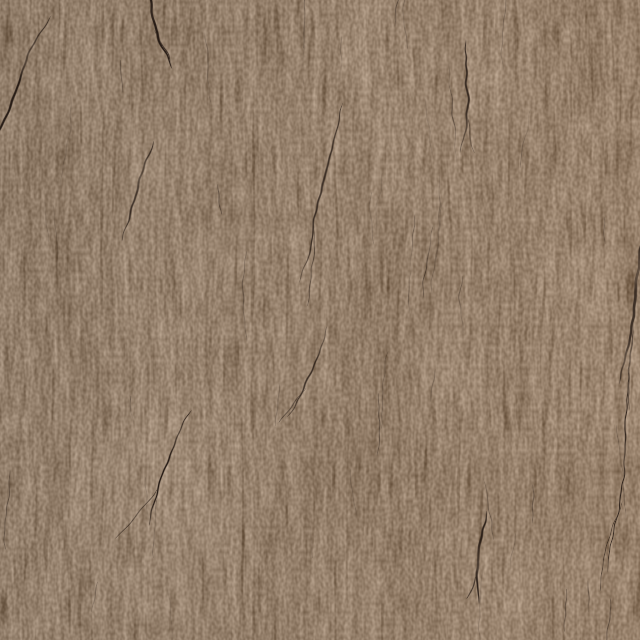
Reproduce this texture procedurally as a WebGL 2 fragment shader.

```glsl
#version 300 es
precision highp float;

uniform vec2 u_resolution;
out vec4 fragColor;

float hash(float n) {
    return fract(sin(n * 91.17 + 4.3) * 4375.53);
}

vec2 gradientAt(vec2 cell) {
    float angle = 6.2832 * fract(sin(dot(cell, vec2(127.1, 311.7))) * 43758.5);
    return vec2(cos(angle), sin(angle));
}

float gradientNoise(vec2 p) {
    vec2 cell = floor(p), f = p - cell;
    vec2 s = f * f * f * (f * (f * 6.0 - 15.0) + 10.0);
    vec2 e = vec2(1.0, 0.0);
    float low = mix(dot(gradientAt(cell), f), dot(gradientAt(cell + e), f - e), s.x);
    float high = mix(dot(gradientAt(cell + e.yx), f - e.yx),
                     dot(gradientAt(cell + 1.0), f - 1.0), s.x);
    return mix(low, high, s.y);
}

// Tapered, bent slit: x is the dark opening, y the lit lip beside it
vec2 crack(vec2 p, vec2 centre, float halfLength, float lean, float bend, float width) {
    float dy = p.y - centre.y;
    float t = dy / halfLength;
    float slope = lean + 2.0 * bend * t;
    float side = (p.x - centre.x - lean * dy - bend * halfLength * t * t)
               / sqrt(1.0 + slope * slope);
    float taper = sqrt(max(0.0, 1.0 - t * t));
    float w = width * taper;
    float blur = 0.8 / u_resolution.y;
    float opening = 1.0 - smoothstep(w - blur, w + blur, abs(side));
    float lip = (side - w - 0.002) / 0.002;
    return vec2(opening * smoothstep(0.0, 0.4, taper), taper * exp(-lip * lip));
}

// Fine fibres, longer streaks, speckle and dark pores
float woodGrain(vec2 p) {
    vec2 q = p + vec2(0.006 * gradientNoise(p * vec2(7.0, 4.0)), 0.0);
    float tone = 0.10 * gradientNoise(q * vec2(190.0, 28.0));
    tone += 0.08 * gradientNoise(q * vec2(78.0, 6.0) + 17.0);
    tone += 0.11 * gradientNoise(q * vec2(225.0, 150.0) + 41.0);
    tone += 0.05 * gradientNoise(p * vec2(6.0, 2.0) + 5.0);
    tone -= 0.09 * smoothstep(0.18, 0.55, gradientNoise(q * vec2(115.0, 10.0) + 73.0));
    return tone;
}

void main() {
    vec2 p = gl_FragCoord.xy / u_resolution;

    vec3 colour = vec3(0.588, 0.505, 0.423) + woodGrain(p);
    colour += (p.x - 0.5) * vec3(0.022, 0.012, 0.004);

    // Shared wobble makes every slit slightly jagged
    vec2 q = p;
    q.x += 0.012 * gradientNoise(p * vec2(5.0, 9.0) + 3.0)
         + 0.004 * gradientNoise(p * vec2(18.0, 42.0) + 29.0);
    float patches = smoothstep(-0.55, 0.05, gradientNoise(p * 13.0 + 11.0));

    // Long cracks, each with a thinner fork
    float ink = 0.0, lip = 0.0;
    for (int i = 0; i < 10; i++) {
        float n = float(i);
        vec2 centre = fract(vec2(0.22, 0.71) + n * vec2(0.7549, 0.5698));
        float size = hash(n + 0.3);
        float halfLength = mix(0.07, 0.28, size * size);
        float lean = mix(-0.35, 0.65, hash(n + 20.7));
        float bend = 0.24 * (hash(n + 40.1) - 0.5);
        float width = mix(0.0007, 0.0022, hash(n + 60.9));
        float depth = mix(0.7, 1.0, hash(n + 80.2));
        vec2 trunk = crack(q, centre, halfLength, lean, bend, width);

        float dy = -0.4 * halfLength;
        vec2 joint = centre + vec2(lean * dy + bend * halfLength * 0.16, dy);
        float forkLean = lean + 1.1 * (hash(n + 100.6) - 0.5);
        float forkHalf = halfLength * mix(0.25, 0.5, hash(n + 120.4));
        vec2 forkCentre = joint - 0.9 * forkHalf * vec2(forkLean, 1.0);
        vec2 fork = crack(q, forkCentre, forkHalf, forkLean, -bend, 0.55 * width);

        ink = max(ink, depth * max(trunk.x, 0.8 * fork.x));
        lip = max(lip, max(trunk.y, 0.5 * fork.y));
    }
    ink *= mix(0.55, 1.0, patches);

    // Short faint fissures along the grain
    for (int i = 0; i < 44; i++) {
        float n = float(i) + 200.0;
        vec2 centre = vec2(hash(n + 0.2), hash(n + 70.8));
        float halfLength = mix(0.02, 0.085, hash(n + 140.5));
        float lean = 0.22 * (hash(n + 210.3) - 0.45);
        vec2 fissure = crack(q, centre, halfLength, lean, 0.02, 0.0007);
        ink = max(ink, fissure.x * patches * mix(0.15, 0.55, hash(n + 280.1)));
    }

    colour += 0.035 * lip;
    colour = mix(colour, vec3(0.12, 0.08, 0.06), ink);
    fragColor = vec4(clamp(colour, 0.0, 1.0), 1.0);
}
```
